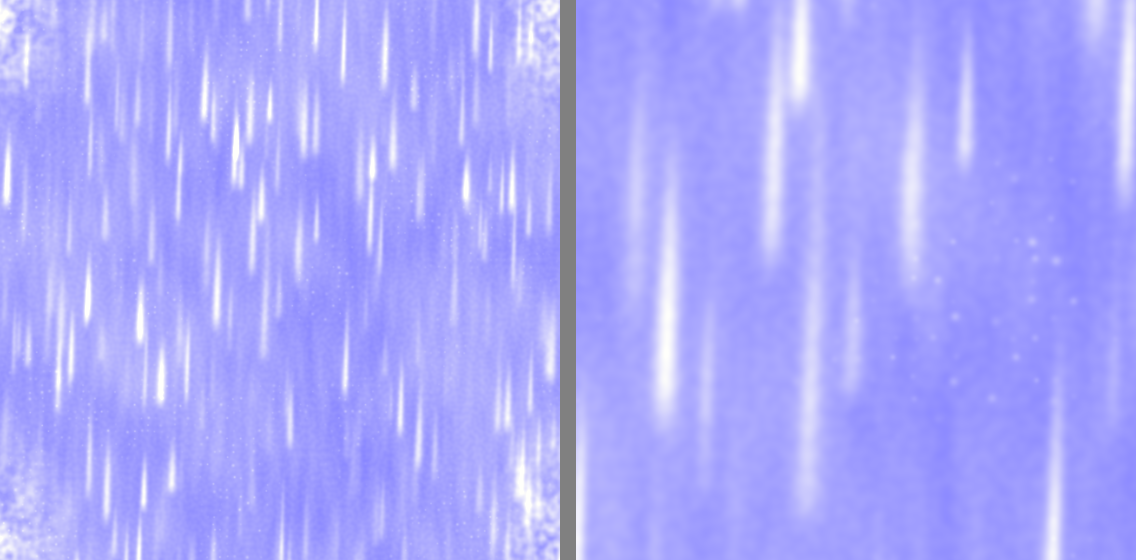
Left: the whole. Right: its middle third, enlarged.
Reproduce this texture procedurally as a WebGL 2 fragment shader.

```glsl
#version 300 es
precision highp float;
// Periwinkle haze crossed by soft, pale vertical streaks, fine specks and frosted corners.

uniform vec2 u_resolution;
out vec4 fragColor;

const vec3 DEEP_COLOR = vec3(0.50, 0.49, 1.0);
const vec3 PALE_COLOR = vec3(1.0, 1.0, 0.985);
const float BASE_LEVEL = 0.275;             // 0 is deep, 1 is pale
const float HAZE_CONTRAST = 0.25;
const float FIBRE_CONTRAST = 0.13;
const float GRAIN_CONTRAST = 0.07;

const int STREAK_LAYERS = 6;
const vec2 STREAK_CELL = vec2(0.06, 0.25);
const vec2 STREAK_LENGTH = vec2(0.10, 0.22); // shortest, longest
const vec2 STREAK_WIDTH = vec2(0.005, 0.009);
const vec2 STREAK_LIGHT = vec2(0.10, 0.72);
const float STREAK_CHANCE = 0.52;
const float STREAK_LEAN = 0.03;

const float SPECK_GRID = 85.0;
const float SPECK_LIGHT = 0.26;
const vec2 FROST_SIZE = vec2(0.07, 0.13);
const float FROST_LIGHT = 0.62;

float hash(vec2 p) {
    vec3 q = fract(vec3(p.xyx) * 0.1031);
    q += dot(q, q.yzx + 33.33);
    return fract((q.x + q.y) * q.z);
}

vec2 hash2(vec2 p) {
    return vec2(hash(p + 17.3), hash(p + 71.9));
}

float cornerSlope(vec2 cell, vec2 offset) {
    float angle = 6.28318 * hash(cell + 211.0);
    return dot(vec2(cos(angle), sin(angle)), offset);
}

// Gradient noise, centred on zero
float noise(vec2 p) {
    vec2 i = floor(p), f = fract(p);
    vec2 u = f * f * f * (f * (f * 6.0 - 15.0) + 10.0);
    vec2 e = vec2(1.0, 0.0);
    float low = mix(cornerSlope(i, f), cornerSlope(i + e, f - e), u.x);
    float high = mix(cornerSlope(i + e.yx, f - e.yx), cornerSlope(i + 1.0, f - 1.0), u.x);
    return mix(low, high, u.y);
}

// One layer of tapered streaks, brightest in the lower half
float streakLayer(vec2 p, float layer) {
    p.x -= STREAK_LEAN * p.y;
    p += hash2(vec2(layer * 13.0, 5.0)) + 2.0;
    float column = floor(p.x / STREAK_CELL.x);
    p.y += STREAK_CELL.y * hash(vec2(column, layer * 29.0));
    vec2 cell = floor(p / STREAK_CELL);
    vec2 local = p - cell * STREAK_CELL;

    vec2 seed = cell + layer * 47.0;
    vec2 place = hash2(seed);
    vec2 shape = hash2(seed + 131.0);
    float tall = mix(STREAK_LENGTH.x, STREAK_LENGTH.y, shape.x);
    float wide = mix(STREAK_WIDTH.x, STREAK_WIDTH.y, shape.y);
    float t = (local.y - place.y * (STREAK_CELL.y - tall)) / tall;
    float middle = STREAK_CELL.x * mix(0.3, 0.7, place.x);

    float taper = mix(1.0, 0.55, clamp(t, 0.0, 1.0));
    float across = (local.x - middle) / (wide * taper);
    float along = smoothstep(0.0, 0.22, t) * (1.0 - smoothstep(0.35, 1.0, t));
    float strength = hash(seed + 307.0);
    float light = mix(STREAK_LIGHT.x, STREAK_LIGHT.y, strength * strength);
    return step(hash(seed + 401.0), STREAK_CHANCE) * light * along * exp(-across * across);
}

// Tiny round flecks, one per occupied cell
float specks(vec2 p) {
    vec2 cell = floor(p * SPECK_GRID);
    vec2 local = fract(p * SPECK_GRID) - mix(vec2(0.35), vec2(0.65), hash2(cell));
    float radius = mix(0.14, 0.26, hash(cell + 59.0));
    float present = step(hash(cell + 97.0), 0.4);
    return present * hash(cell + 151.0) * exp(-dot(local, local) / (radius * radius));
}

// Pale patches gathered around the four corners
float frost(vec2 p) {
    vec2 fromCorner = min(p, 1.0 - p) / FROST_SIZE;
    float patches = 0.6 + 1.1 * noise(p * vec2(22.0, 13.0) + 3.0) + 0.9 * noise(p * 65.0);
    return max(patches, 0.0) * exp(-dot(fromCorner, fromCorner) * 0.6);
}

void main() {
    vec2 uv = gl_FragCoord.xy / u_resolution;

    // Cloudy ground with faint vertical fibres
    float level = BASE_LEVEL;
    level += HAZE_CONTRAST * noise(uv * 4.0 + 9.0);
    level += 0.5 * HAZE_CONTRAST * noise(uv * vec2(11.0, 8.0) + 31.0);
    level += FIBRE_CONTRAST * noise(uv * vec2(55.0, 9.0) + 53.0);
    level += GRAIN_CONTRAST * noise(uv * 120.0 + 7.0);

    // Streaks, thinned out in some regions
    float density = clamp(1.0 + 1.1 * noise(uv * 3.5 + 83.0), 0.4, 1.4);
    for (int i = 0; i < STREAK_LAYERS; i++) {
        level += density * streakLayer(uv, float(i) + 1.0);
    }

    // Specks and frost
    float speckMask = smoothstep(-0.15, 0.4, noise(uv * 6.0 + 121.0));
    level += SPECK_LIGHT * speckMask * specks(uv);
    level += FROST_LIGHT * frost(uv);

    fragColor = vec4(mix(DEEP_COLOR, PALE_COLOR, clamp(level, 0.0, 1.0)), 1.0);
}
```
